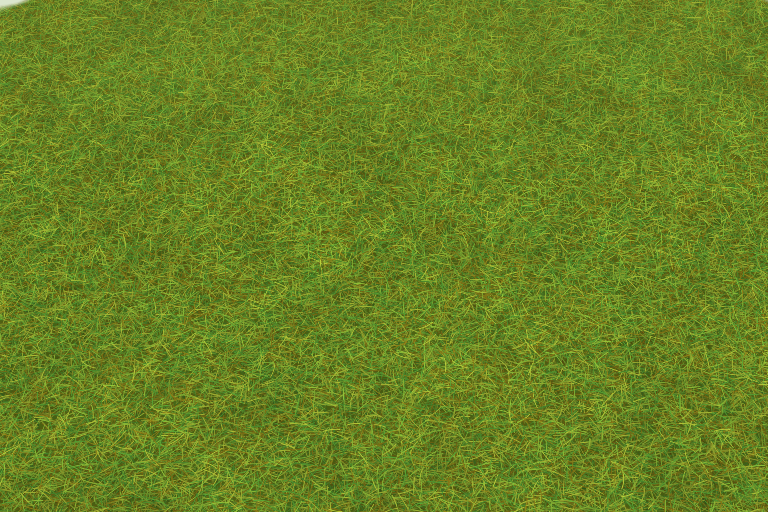
A WebGL 1 fragment shader for this texture:

```glsl
precision highp float;
// Short mixed-green grass fibres seen at a slant, with soft mottled patches.
uniform vec2 u_resolution;

float hash(vec2 p) {
  return fract(sin(dot(p, vec2(127.1, 311.7))) * 43758.5453);
}

float valueNoise(vec2 p) {
  vec2 i = floor(p), f = fract(p);
  f = f * f * (3.0 - 2.0 * f);
  return mix(mix(hash(i), hash(i + vec2(1.0, 0.0)), f.x),
             mix(hash(i + vec2(0.0, 1.0)), hash(i + 1.0), f.x), f.y);
}

// Distance to a slightly bowed fibre centred on the origin
float fibreDistance(vec2 p, float angle, float halfLength, float bend) {
  float c = cos(angle), s = sin(angle);
  p = vec2(c * p.x + s * p.y, c * p.y - s * p.x);
  p.y += bend * (p.x * p.x - 0.15);
  p.x -= clamp(p.x, -halfLength, halfLength);
  return length(p);
}

// Straw, lime, blue-green and brown fibres; dryness adds straw and brown
vec3 fibreColour(float pick, float dryness) {
  vec3 straw = vec3(0.58, 0.64, 0.18);
  vec3 lime = vec3(0.46, 0.62, 0.18);
  vec3 teal = vec3(0.29, 0.53, 0.17);
  vec3 brown = vec3(0.48, 0.43, 0.08);
  pick += 0.2 * (dryness - 0.5);
  if (pick < 0.20) return teal;
  if (pick < 0.52) return lime;
  return pick < 0.80 ? straw : brown;
}

void main() {
  vec2 uv = gl_FragCoord.xy / u_resolution.y;
  float aspect = u_resolution.x / u_resolution.y;

  // Fibres shrink towards the far edge at the top
  float scale = 43.0 + 18.0 * uv.y;
  vec2 ground = vec2((uv.x - 0.5 * aspect) * scale,
                     43.0 * uv.y + 9.0 * uv.y * uv.y);
  float softness = max(0.04, 0.5 * scale / u_resolution.y);

  // Broad and small patches
  float patches = 0.4 * valueNoise(ground * 0.16 + 31.0)
                + 0.6 * valueNoise(ground * 0.45 + 67.0);
  float dryness = 0.4 * valueNoise(ground * 0.13 + 83.0)
                + 0.6 * valueNoise(ground * 0.5 + 12.0);

  // Stack fibre layers from the dark roots up to the lit tips
  vec3 colour = vec3(0.29, 0.37, 0.07);
  for (int layer = 0; layer < 18; layer++) {
    float level = float(layer);
    vec2 q = ground + vec2(hash(vec2(level, 3.0)), hash(vec2(level, 8.0))) * 9.0;
    float light = mix(0.66, 1.10, level / 17.0);
    for (int j = -1; j <= 1; j++) {
      for (int i = -1; i <= 1; i++) {
        vec2 cell = floor(q) + vec2(float(i), float(j));
        vec2 seed = cell + level * vec2(17.3, 41.9);
        vec2 centre = cell + vec2(hash(seed), hash(seed + 5.3));
        float turn = 6.2832 * hash(seed + 9.7);
        float angle = 0.5 * (turn - 0.4 * sin(turn)); // leans to horizontal
        float d = fibreDistance(q - centre, angle,
                                mix(0.45, 0.85, hash(seed + 14.1)),
                                0.4 * (hash(seed + 21.7) - 0.5));
        float cover = 1.0 - smoothstep(0.035 - softness, 0.035 + softness, d);
        vec3 fibre = fibreColour(hash(seed + 28.9), dryness);
        fibre *= light * mix(0.86, 1.14, hash(seed + 33.3));
        colour = mix(colour, fibre, cover);
      }
    }
  }
  colour *= 0.91 + 0.18 * patches;

  // Slight haze at the far edge, pale backdrop behind the top corners
  colour = mix(colour, vec3(0.48, 0.56, 0.18), 0.2 * smoothstep(0.55, 1.0, uv.y));
  float side = abs(uv.x - 0.52 * aspect) / aspect;
  float ragged = 0.012 * valueNoise(uv * 60.0);
  float rim = uv.y + 0.55 * (side - 0.45) + ragged;
  colour = mix(colour, vec3(0.86, 0.90, 0.80), smoothstep(1.016, 1.034, rim));

  gl_FragColor = vec4(colour, 1.0);
}
```
